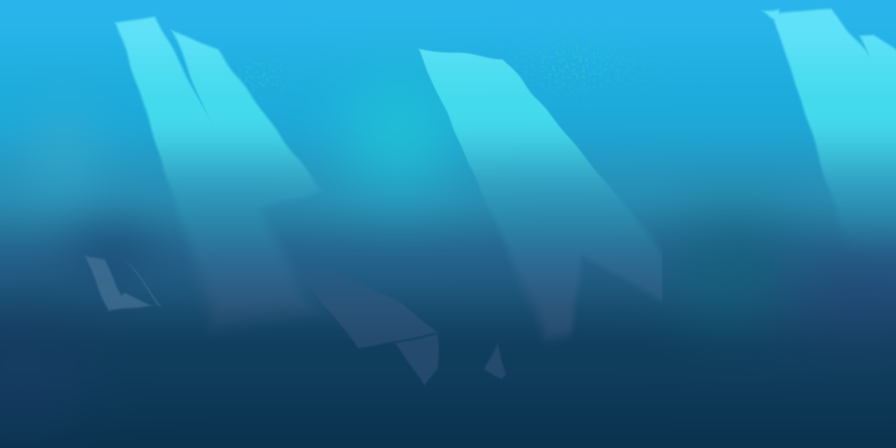
Give the GLSL for this background, as a WebGL 2 fragment shader.

```glsl
#version 300 es
precision highp float;
// Underwater light: slanted cyan shafts sinking from a bright surface into navy.
// A vertical color ramp is tinted by soft glows, then covered by convex quads
// whose color and opacity change with depth; gradient noise roughens the edges.
uniform vec2 u_resolution;
out vec4 outColor;

vec2 hashGradient(vec2 cell) {
  vec2 h = vec2(dot(cell, vec2(127.1, 311.7)), dot(cell, vec2(269.5, 183.3)));
  return 2.0 * fract(sin(h) * 43758.5) - 1.0;
}

float gradientNoise(vec2 p) {
  vec2 i = floor(p), f = fract(p);
  vec2 u = f * f * (3.0 - 2.0 * f);
  vec2 e = vec2(1, 0);
  float low = mix(dot(hashGradient(i), f), dot(hashGradient(i + e), f - e), u.x);
  float high = mix(dot(hashGradient(i + e.yx), f - e.yx),
                   dot(hashGradient(i + 1.0), f - 1.0), u.x);
  return mix(low, high, u.y);
}

// Signed distance to the line a-b, positive on its left
float side(vec2 p, vec2 a, vec2 b) {
  vec2 e = b - a;
  return dot(p - a, normalize(vec2(-e.y, e.x)));
}

// Convex quad with clockwise corners, negative inside
float quad(vec2 p, vec2 a, vec2 b, vec2 c, vec2 d) {
  return max(max(side(p, a, b), side(p, b, c)), max(side(p, c, d), side(p, d, a)));
}

float fill(float dist, float softness) {
  return 1.0 - smoothstep(-softness, softness, dist);
}

float glow(vec2 p, vec2 center, vec2 radius) {
  vec2 q = (p - center) / radius;
  return exp(-dot(q, q));
}

vec3 waterColor(float y) {
  vec3 c = mix(vec3(0.04, 0.20, 0.31), vec3(0.06, 0.24, 0.36), smoothstep(0.0, 0.2, y));
  c = mix(c, vec3(0.14, 0.38, 0.54), smoothstep(0.2, 0.44, y));
  c = mix(c, vec3(0.16, 0.55, 0.70), smoothstep(0.40, 0.58, y));
  c = mix(c, vec3(0.11, 0.67, 0.86), smoothstep(0.52, 0.78, y));
  return mix(c, vec3(0.16, 0.71, 0.92), smoothstep(0.75, 1.0, y));
}

vec3 shaftColor(float y) {
  vec3 c = mix(vec3(0.27, 0.37, 0.53), vec3(0.18, 0.57, 0.71), smoothstep(0.28, 0.54, y));
  c = mix(c, vec3(0.27, 0.86, 0.93), smoothstep(0.50, 0.76, y));
  return mix(c, vec3(0.38, 0.89, 0.98), smoothstep(0.76, 0.96, y));
}

void main() {
  vec2 p = gl_FragCoord.xy / u_resolution * vec2(2, 1);
  float pixel = 1.0 / u_resolution.y;

  // Water and its soft tints
  vec3 color = waterColor(p.y);
  color = mix(color, vec3(0.13, 0.76, 0.84), 0.75 * glow(p, vec2(0.89, 0.71), vec2(0.15)));
  color = mix(color, vec3(0.24, 0.68, 0.80), 0.40 * glow(p, vec2(0.14, 0.66), vec2(0.10, 0.12)));
  color = mix(color, vec3(0.06, 0.38, 0.47), 0.55 * glow(p, vec2(1.64, 0.40), vec2(0.16, 0.14)));
  color = mix(color, vec3(0.14, 0.26, 0.45), 0.50 * glow(p, vec2(1.92, 0.32), vec2(0.20, 0.12)));
  color = mix(color, vec3(0.10, 0.23, 0.40), 0.55 * glow(p, vec2(0.05, 0.18), vec2(0.16, 0.15)));
  color = mix(color, vec3(0.10, 0.28, 0.44), 0.50 * glow(p, vec2(0.25, 0.43), vec2(0.11, 0.09)));

  // Stippled teal patches
  float patches = glow(p, vec2(0.58, 0.83), vec2(0.06, 0.04))
                + glow(p, vec2(1.28, 0.86), vec2(0.14, 0.06));
  float grain = smoothstep(0.0, 0.25, gradientNoise(p * 130.0));
  color = mix(color, vec3(0.14, 0.75, 0.84), 0.65 * grain * min(patches, 1.0));

  // Wobbled coordinates give the shafts a brushed outline
  vec2 q = p + 0.008 * vec2(gradientNoise(p * 14.0), gradientNoise(p * 14.0 + 31.0));
  float soft = pixel + 0.003 + 0.035 * (1.0 - smoothstep(0.28, 0.65, p.y));

  // Left shaft with a shorter second lobe
  float left = quad(q, vec2(0.26, 0.948), vec2(0.345, 0.963), vec2(0.70, 0.31), vec2(0.48, 0.28));
  left = min(left, quad(q, vec2(0.385, 0.932), vec2(0.485, 0.888), vec2(0.715, 0.575), vec2(0.55, 0.52)));

  // Middle shaft, cut on the right and hollowed below
  float middle = quad(q, vec2(0.932, 0.89), vec2(1.125, 0.868), vec2(1.60, 0.295), vec2(1.22, 0.245));
  float hollow = quad(q, vec2(1.30, 0.425), vec2(1.49, 0.325), vec2(1.49, 0.18), vec2(1.27, 0.22));
  float middleMask = fill(middle, soft * 0.6) * fill(p.x - 1.478, pixel) * (1.0 - fill(hollow, 0.012));

  // Right shaft with its corner tail and second lobe
  float right = quad(q, vec2(1.725, 0.97), vec2(1.855, 0.98), vec2(2.3, 0.44), vec2(1.90, 0.43));
  right = min(right, quad(q, vec2(1.69, 0.975), vec2(1.74, 0.978), vec2(1.75, 0.94), vec2(1.725, 0.96)));
  right = min(right, quad(q, vec2(1.92, 0.92), vec2(1.95, 0.92), vec2(2.2, 0.75), vec2(2.0, 0.70)));

  float opacity = mix(0.42, 0.97, smoothstep(0.42, 0.72, p.y));
  float shafts = max(fill(left, soft), middleMask);
  shafts = max(shafts, fill(right, soft) * smoothstep(0.40, 0.58, p.y));
  color = mix(color, shaftColor(p.y), shafts * opacity);

  // Dim violet fragments in the deep water
  float streak = quad(q, vec2(0.612, 0.465), vec2(0.90, 0.32), vec2(0.977, 0.255), vec2(0.80, 0.224));
  float tip = quad(q, vec2(0.88, 0.235), vec2(0.977, 0.25), vec2(0.98, 0.175), vec2(0.95, 0.14));
  float shard = quad(q, vec2(1.112, 0.23), vec2(1.13, 0.165), vec2(1.12, 0.155), vec2(1.083, 0.175));
  float deep = max(fill(streak, 0.004) * (1.0 - smoothstep(0.30, 0.44, p.y)), fill(min(tip, shard), 0.004));
  color = mix(color, vec3(0.25, 0.36, 0.52), 0.42 * deep);

  float chip = quad(q, vec2(0.19, 0.43), vec2(0.235, 0.42), vec2(0.275, 0.33), vec2(0.24, 0.305));
  chip = min(chip, quad(q, vec2(0.25, 0.325), vec2(0.28, 0.345), vec2(0.335, 0.318), vec2(0.24, 0.305)));
  chip = min(chip, quad(q, vec2(0.282, 0.42), vec2(0.30, 0.395), vec2(0.37, 0.316), vec2(0.352, 0.318)));
  color = mix(color, vec3(0.30, 0.47, 0.61), 0.6 * fill(chip, pixel + 0.002));

  outColor = vec4(color, 1.0);
}
```
